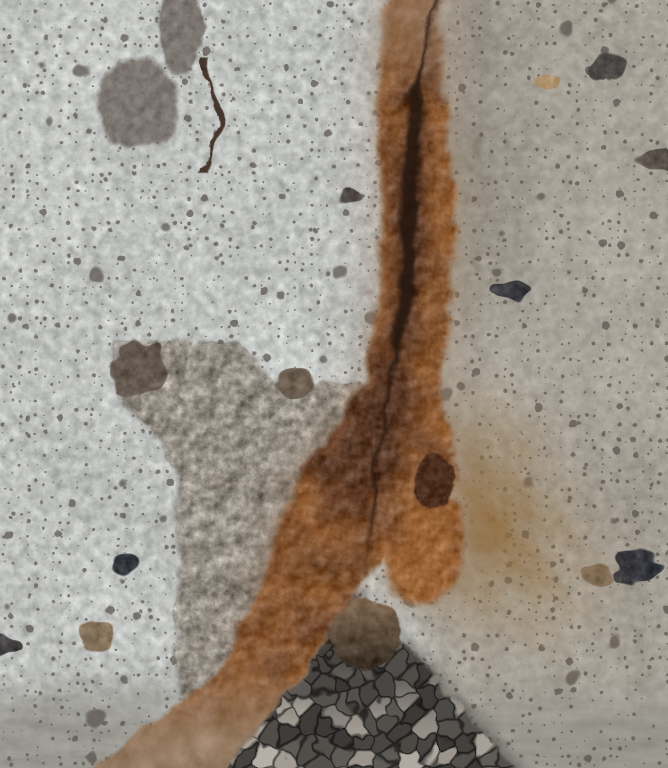
Write a Shadertoy shader that draws this texture.

```glsl
#define PALE vec3(.75, .76, .75)
#define WARM vec3(.66, .64, .6)
#define BROWN vec3(.33, .2, .13)
#define ORANGE vec3(.6, .38, .2)
#define TAN vec3(.58, .47, .37)
#define GRAIN .34
#define RELIEF .7
#define RAGGED .022

// Outlines as x at nine even heights, bottom to top
const float LEFT[9] = float[9](.12, .285, .345, .385, .475, .495, .497, .49, .505);
const float RIGHT[9] = float[9](.295, .395, .475, .595, .572, .588, .592, .578, .574);
const float CRACK[9] = float[9](.29, .39, .475, .487, .508, .53, .534, .541, .57);
// Stones: centre, radius, tone from slate to tan
const vec4 STONES[12] = vec4[12](
  vec4(.182, .518, .036, .38), vec4(.664, .622, .022, .08), vec4(.791, .914, .021, .2),
  vec4(.828, .264, .028, .02), vec4(.853, .792, .024, .32), vec4(.713, .893, .017, .95),
  vec4(.126, .174, .023, .65), vec4(.163, .264, .015, .05), vec4(.384, .501, .024, .45),
  vec4(.456, .744, .014, .22), vec4(.78, .251, .021, .62), vec4(0, .16, .024, .15));

vec2 hash2(vec2 p) {
  return fract(sin(p * mat2(127.1, 311.7, 269.5, 183.3)) * 43758.5);
}
float corner(vec2 i, vec2 f, vec2 o) { return dot(hash2(i + o) * 2. - 1., f - o); }
float gradNoise(vec2 p) {
  vec2 i = floor(p), f = fract(p), u = f * f * (3. - 2. * f), e = vec2(1, 0);
  return mix(mix(corner(i, f, e.yy), corner(i, f, e), u.x),
             mix(corner(i, f, e.yx), corner(i, f, e.xx), u.x), u.y);
}
float fbm(vec2 p) {
  float sum = 0., amp = .5;
  for (int i = 0; i < 5; i++, amp *= .55) {
    sum += amp * gradNoise(p);
    p = mat2(1.6, 1.2, -1.2, 1.6) * p + 7.3;
  }
  return sum;
}
float profile(float k[9], float y) {
  float t = clamp(y, 0., .999) * 8.;
  return mix(k[int(t)], k[int(t) + 1], fract(t));
}
float cover(float d, float soft) {
  float s = max(soft, .8 / iResolution.y);
  return 1. - smoothstep(-s, s, d);
}
float blob(vec2 p, float x, float y, float rx, float ry) {
  vec2 q = (p - vec2(x, y)) / vec2(rx, ry);
  return exp(-dot(q, q));
}
float pits(vec2 p, float scale, float density) {
  vec2 q = p * scale, c = floor(q), k = hash2(c + 37.);
  float d = length(fract(q) - .3 - .4 * hash2(c)) + .14 * gradNoise(q * 4.);
  return step(k.y, density) * cover(d - .07 - .2 * k.x * k.x, max(.05, .8 * scale / iResolution.y));
}
vec3 gravel(vec2 p) {
  vec2 q = p * 42. + .5 * gradNoise(p * 70.), id = vec2(0);
  float near = 9., next = 9.;
  for (int k = 0; k < 9; k++) {
    vec2 c = floor(q) + vec2(k % 3, k / 3) - 1.;
    float d = length(c + hash2(c) - q);
    next = min(next, max(near, d));
    if (d < near) { near = d; id = hash2(c + 11.); }
  }
  float tone = .2 + .13 * id.x + .3 * step(.86, id.y) * cover(p.y - .1, .06);
  return vec3(1.04, 1, .95) * tone * mix(.5, 1.1, smoothstep(0., .22, next - near));
}

void mainImage(out vec4 fragColor, in vec2 fragCoord) {
  vec2 p = fragCoord / iResolution.y;
  float broad = fbm(p * 7.), mid = fbm(p * 24.), fine = fbm(p * 75.);
  float bump = RELIEF * (mid - fbm(p * 24. + vec2(-.1, .12)));
  vec2 w = p + RAGGED * vec2(mid, fbm(p * 24. + 31.));
  float left = profile(LEFT, w.y), right = profile(RIGHT, w.y), split = profile(CRACK, w.y);

  // Concrete: chalky left, smoother right, washed foot
  float side = smoothstep(.5, .6, p.x);
  vec3 col = mix(PALE, WARM, side) + .12 * broad + GRAIN * (1. - .45 * side) * fine;
  col -= .05 * side * (blob(p, .62, .8, .06, .35) + gradNoise(p * vec2(28, 2)));
  col = mix(col, vec3(.58, .57, .54) + .18 * fbm(p * vec2(12, 50)), .8 * cover(p.y + .04 * broad - .095, .055));
  float pores = max(pits(p, 95., .35), max(pits(p + 3.1, 48., .22), pits(p + 5.7, 19., .13)));
  col = mix(col, vec3(.34, .31, .29), .7 * pores);

  // Worn patches and broken aggregate shelf
  float worn = max(blob(w, .18, .865, .058, .06), blob(w, .235, .965, .03, .065));
  col = mix(col, vec3(.46, .43, .41) + .25 * fine, .9 * smoothstep(.35, .48, worn));
  float shelf = max(.23 - .08 * smoothstep(.38, .5, w.y) - w.x, w.x - left - .02);
  shelf = max(shelf, w.y - .555 + .055 * smoothstep(.3, .37, w.x));
  col = mix(col, vec3(.55, .52, .48) + .5 * fine + .3 * mid + bump, .85 * cover(shelf, .006));
  col *= 1. - .3 * cover(abs(shelf), .004) * smoothstep(-.1, .15, mid);

  // Embedded stones and the jagged crevice
  for (int i = 0; i < 12; i++) {
    vec4 s = STONES[i];
    vec2 q = (p - s.xy) * vec2(1, 1. + .7 * hash2(s.xy * 91.).x);
    float d = length(q) - s.z * (1. + .8 * gradNoise(q * 45. + s.xy * 60.));
    col = mix(col, mix(vec3(.19, .2, .23), vec3(.7, .58, .43), s.w) + .3 * fine, cover(d, .002));
  }
  float gap = abs(w.x - .268 - .022 * blob(p, 0., .845, 9., .03)) - .004 - .01 * mid;
  col = mix(col, BROWN * .6, .85 * cover(max(gap, abs(p.y - .85) - .075), .0015));

  // Ochre bleed beside the joint
  float streak = .75 + 1.1 * fbm(mat2(.8, .6, -.6, .8) * p * vec2(14, 30));
  float bleed = blob(p, .635, .34, .07, .11) + .45 * blob(p, .7, .26, .09, .09);
  col = mix(col, vec3(.57, .43, .25), clamp(.85 * bleed * streak, 0., .9));

  // Gravel wedge and rounded stone
  float pile = max(right - w.x, w.x - .67 + .9 * w.y);
  col = mix(col * (1. - .3 * cover(pile - .012, .02)), gravel(p), cover(pile, .005));
  vec2 q = (w - vec2(.475, .175)) / .046;
  col = mix(col, vec3(.39, .32, .25) * (.9 + .35 * q.y) + .25 * fine, cover(length(q) - 1., .05));

  // Rust: brown heart, orange flank, pale ends
  float lump = .06 * length((w - vec2(.55, .295)) / vec2(.055, .08)) - .06;
  float edge = min(max(left - w.x, w.x - right), lump);
  col = mix(col, TAN, .45 * exp(-max(edge, 0.) * 45.) * smoothstep(.12, .25, p.y));
  float heart = blob(p, .475, .41, .085, .11) + blob(p, split, .68, .025, .27);
  float shade = .25 + .85 * heart + 1.1 * mid + .6 * broad - .5 * blob(p, .55, .31, .05, .13);
  vec3 rust = mix(ORANGE, BROWN, clamp(shade, 0., 1.)) + .8 * bump + .22 * fine;
  rust = mix(rust, TAN + .3 * mid, max(cover(p.y - .09, .07), .6 * smoothstep(.86, .96, p.y)));
  col = mix(col, rust, .95 * cover(edge, .007));
  float pebble = length((w - vec2(.566, .375)) / vec2(.025, .036)) - 1.;
  col = mix(col, BROWN * .9 + .3 * fine, cover(pebble, .08));

  // Open crack, widest in the upper half
  float width = .002 + .008 * smoothstep(.5, .62, p.y) * cover(p.y - .885, .045);
  float open = cover(abs(w.x - split) - width, .005) * smoothstep(.22, .36, p.y);
  col = mix(col, BROWN * .4, .85 * open);
  fragColor = vec4(clamp(col, 0., 1.), 1);
}
```
